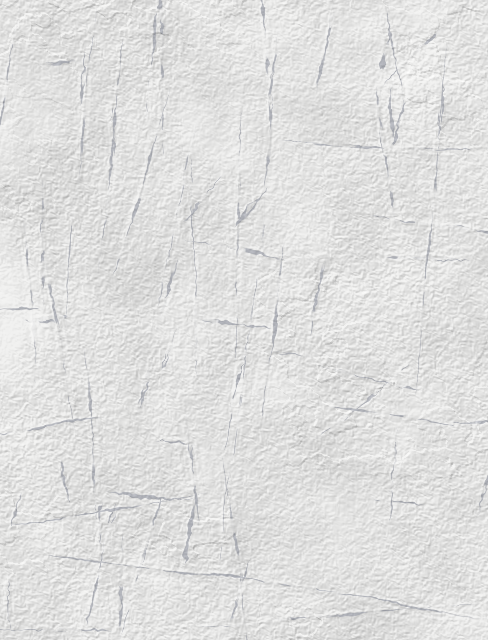
A Shadertoy shader for this texture:

```glsl
float hash(vec2 p) {
    vec3 q = fract(p.xyx * vec3(0.1031, 0.1030, 0.0973));
    q += dot(q, q.yzx + 33.33);
    return fract((q.x + q.y) * q.z);
}

float noise(vec2 p) {
    vec2 i = floor(p), f = fract(p);
    f = f * f * (3.0 - 2.0 * f);
    return mix(mix(hash(i), hash(i + vec2(1, 0)), f.x),
               mix(hash(i + vec2(0, 1)), hash(i + vec2(1, 1)), f.x), f.y);
}

float fbm(vec2 p) {
    float sum = 0.0, gain = 0.5;
    for (int i = 0; i < 5; i++) {
        sum += gain * noise(p);
        p = mat2(1.6, 1.2, -1.2, 1.6) * p + 17.3;
        gain *= 0.5;
    }
    return sum / 0.97;
}

// Plaster height: leathery grain plus torn flakes inside rough patches
float plasterHeight(vec2 p) {
    vec2 g = p + 0.005 * vec2(noise(p * 90.0), noise(p * 90.0 + 41.0));
    float grain = 0.55 * noise(g * vec2(165, 225)) + 0.45 * noise(g * vec2(300, 370) + 7.0);
    float rough = smoothstep(0.47, 0.7, noise(p * 6.0 + 23.0));
    float flakes = smoothstep(0.48, 0.52, fbm(p * vec2(21, 29) + 5.0));
    return grain * mix(0.75, 1.15, noise(p * 9.0 + 60.0)) + 0.5 * rough * flakes;
}

// x: exposed blue-grey groove, y: raised pale lip, z: trowel streaks
vec3 scratches(vec2 p, float aspect, float pixel) {
    vec3 marks = vec3(0);
    vec2 ragged = 0.0045 * vec2(noise(p * 150.0 + 9.0), noise(p * 150.0 + 77.0)) - 0.00225;
    for (int i = 0; i < 72; i++) {
        float id = float(i) + 1.0;
        vec2 center = vec2(hash(vec2(id, 21.4)) * aspect, fract(id * 0.5698 + 0.13));
        float kind = hash(vec2(id, 3.7));
        float tilt = hash(vec2(id, 9.1)) - 0.5;
        float size = hash(vec2(id, 15.3));

        // Mostly upright and level strokes, with a few diagonals
        float angle = kind < 0.52 ? 1.5 + tilt * 0.5
                    : kind < 0.86 ? tilt * 0.4 - 0.03
                    : 0.65 + tilt * 0.9;
        float halfLength = mix(0.035, 0.3, size * size);
        float c = cos(angle), s = sin(angle);
        vec2 q = mat2(c, -s, s, c) * (p - center);
        if (abs(q.x) > halfLength || abs(q.y) > 0.07) continue;

        q.y += 0.007 * (noise(vec2(q.x * 13.0 + 50.0, id)) - 0.5);
        float taper = 1.0 - pow(abs(q.x) / halfLength, 2.0);
        float swell = noise(vec2(q.x * 38.0 + 20.0, id * 5.0));
        float streak = noise(q * vec2(16, 290) + id * 11.0) - 0.5;
        marks.z += streak * taper * exp(-abs(q.y) / 0.015);

        // Torn edges and worn gaps break up each groove
        q += ragged * mix(1.2, 0.4, size);
        float width = mix(0.0055, 0.0013, sqrt(size)) * taper * mix(0.2, 1.6, swell * swell);
        float wear = smoothstep(0.36, 0.56, noise(q * vec2(50, 260) + id * 7.0));
        float groove = smoothstep(width + pixel * 0.7, width - pixel * 0.5, abs(q.y));
        float lip = exp(-pow((q.y - width - 0.002) / 0.0015, 2.0));
        marks.x = max(marks.x, groove * mix(0.08, 1.0, wear) * smoothstep(0.0, 0.3, taper));
        marks.y = max(marks.y, lip * taper * swell);
    }
    return marks;
}

void mainImage(out vec4 fragColor, in vec2 fragCoord) {
    vec2 p = fragCoord / iResolution.y;
    float aspect = iResolution.x / iResolution.y;

    // Relief lit from the upper left
    vec2 toLight = vec2(-0.0009, 0.0013);
    float relief = plasterHeight(p - toLight) - plasterHeight(p + toLight);

    // Cloudy wash with smooth bright spots
    float cloud = fbm(p * vec2(4.5, 5.5) + 2.0) - 0.5;
    float mottling = fbm(p * 24.0 + 80.0) - 0.5;
    float bright = smoothstep(0.55, 0.75, fbm(p * 6.0 + 31.0));
    float tone = 0.881 + 0.09 * cloud + 0.08 * mottling + 0.03 * bright;
    tone += relief * mix(0.21, 0.12, bright);

    // Scored lines and dragged plaster
    vec3 marks = scratches(p, aspect, 1.0 / iResolution.y);
    tone += 0.055 * marks.y + 0.11 * clamp(marks.z, -0.8, 0.8);
    tone = min(tone, 0.94 + 0.3 * (tone - 0.94));

    vec3 plaster = tone * vec3(1.0, 1.0, 0.996);
    vec3 slate = vec3(0.66, 0.67, 0.70) + 0.15 * relief;
    fragColor = vec4(clamp(mix(plaster, slate, 0.88 * marks.x), 0.0, 1.0), 1.0);
}
```
